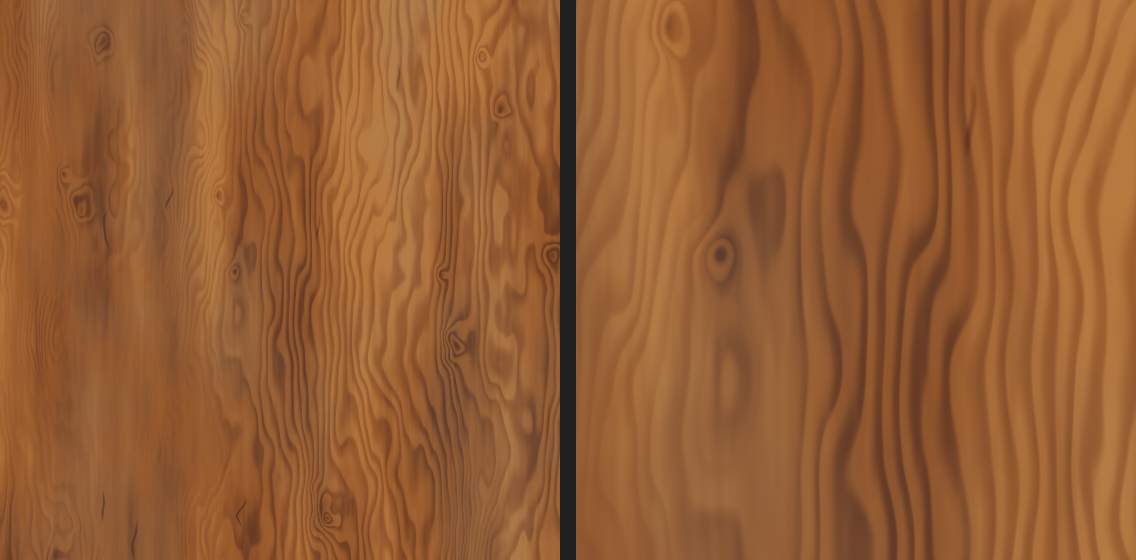
Left: the whole. Right: its middle third, enlarged.
Reproduce this texture procedurally as a WebGL 2 fragment shader.

```glsl
#version 300 es
precision highp float;
// Warm stained wood: softly blended vertical boards with wavy grain, knots and short cracks.

uniform vec2 u_resolution;
out vec4 fragColor;

float hash(vec2 p) {
    return fract(sin(dot(p, vec2(127.1, 311.7))) * 43758.5453);
}

float noise(vec2 p) {
    vec2 i = floor(p), f = fract(p);
    f = f * f * (3.0 - 2.0 * f);
    return mix(mix(hash(i), hash(i + vec2(1, 0)), f.x),
               mix(hash(i + vec2(0, 1)), hash(i + vec2(1, 1)), f.x), f.y);
}

float fbm(vec2 p) {
    float sum = 0.0, amp = 0.533;
    for (int i = 0; i < 4; i++) {
        sum += amp * noise(p);
        p = p * 2.03 + vec2(17.3, 9.1);
        amp *= 0.5;
    }
    return sum;
}

// Late-wood lines: slow darkening, then a quicker edge; fades when too fine to resolve.
float growthLines(float phase) {
    float s = fract(phase);
    float line = smoothstep(0.2, 0.75, s) * (1.0 - smoothstep(0.8, 1.0, s));
    return mix(line, 0.4, smoothstep(0.25, 0.7, fwidth(phase)));
}

// Stain ramp from dark brown through orange brown to honey.
vec3 woodColor(float tone) {
    vec3 mid = vec3(0.585, 0.36, 0.195);
    vec3 low = mix(vec3(0.38, 0.225, 0.15), mid, smoothstep(-0.1, 0.55, tone));
    return mix(low, vec3(0.71, 0.485, 0.27), smoothstep(0.45, 1.05, tone));
}

void main() {
    vec2 uv = gl_FragCoord.xy / u_resolution;

    // Knots bend the grain around them and darken their centres.
    float bulge = 0.0, core = 0.0, halo = 0.0;
    for (int i = 0; i < 15; i++) {
        float id = float(i);
        vec2 center = vec2(fract(id * 0.618 + 0.22 * hash(vec2(id, 3.0))), hash(vec2(id, 8.0)));
        float size = mix(0.008, 0.027, pow(hash(vec2(id, 5.0)), 2.0));
        vec2 d = (uv - center) / (size * vec2(1.0, 1.5));
        d += 0.7 * (vec2(noise(uv * 45.0 + id), noise(uv * 45.0 - id)) - 0.5);
        float r2 = dot(d, d);
        bulge += (1.0 + 70.0 * size) * exp(-0.8 * r2);
        core += exp(-5.0 * r2) * (0.5 + 0.5 * hash(vec2(id, 6.0)));
        halo += exp(-0.35 * r2);
    }

    // Short, thin, wandering cracks.
    float crack = 0.0;
    for (int i = 0; i < 7; i++) {
        float id = float(i) + 40.0;
        vec2 d = uv - vec2(hash(vec2(id, 1.0)), hash(vec2(id, 2.0)));
        d.x += 0.016 * (noise(vec2(uv.y * 38.0, id)) - 0.5);
        float reach = 0.015 + 0.035 * hash(vec2(id, 4.0));
        crack += (1.0 - smoothstep(0.0005, 0.003, abs(d.x)))
               * (1.0 - smoothstep(0.3 * reach, reach, abs(d.y)));
    }

    // Boards with blurred joins, and cloudy stain drawn out along the grain.
    float wander = 0.02 * (noise(uv * vec2(5.0, 3.0)) - 0.5);
    float board = noise(vec2((uv.x + wander) * 13.0, uv.y * 1.6 + 4.0));
    float stain = fbm(vec2(uv.x * 11.0 + 30.0, uv.y * 3.2));
    float streak = fbm(vec2(uv.x * 42.0, uv.y * 3.5 + 11.0));

    // Bold grain keeps to some columns, fine grain fills others.
    float warp = fbm(vec2(uv.x * 8.0 + 5.0, uv.y * 2.4));
    float ripple = noise(vec2(uv.x * 30.0, uv.y * 16.0));
    float bold = growthLines(uv.x * 44.0 + 10.0 * warp + 0.45 * ripple + bulge);
    float fine = growthLines(uv.x * 88.0 + 20.0 * warp + 1.1 * ripple + 1.6 * bulge);
    float column = noise(vec2(uv.x * 7.0 + 2.0, uv.y * 1.2 + 6.0));
    float boldMask = max(smoothstep(0.4, 0.72, column), 0.8 * min(halo, 1.0));
    float fineMask = (1.0 - boldMask) * smoothstep(0.3, 0.7, noise(uv * vec2(14.0, 5.0) + 21.0));

    // Fine fibres and pores.
    float fibre = noise(vec2(uv.x * 230.0 + 6.0 * warp, uv.y * 11.0));
    float pores = noise(vec2(uv.x * 300.0, uv.y * 55.0));

    float tone = 0.54 + 0.5 * (board - 0.5) + 0.75 * (stain - 0.5) + 0.45 * (streak - 0.5);
    tone -= 0.38 * boldMask * (bold - 0.4) + 0.2 * fineMask * (fine - 0.4);
    tone += 0.1 * (fibre - 0.5) + 0.06 * (pores - 0.5);
    tone -= 0.35 * min(core, 1.0) + 0.08 * min(halo, 1.0) + 0.4 * min(crack, 1.0);

    // Stain drifts between reddish orange and a duller brown.
    float dull = smoothstep(0.3, 0.75, fbm(uv * vec2(7.0, 3.0) + 50.0));
    vec3 color = woodColor(tone);
    color += mix(vec3(0.012, -0.01, -0.022), vec3(-0.018, 0.008, 0.026), dull);

    fragColor = vec4(color, 1.0);
}
```
